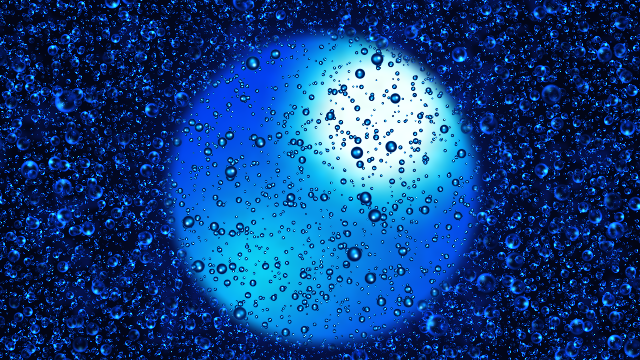
Reproduce this background procedurally as a WebGL 2 fragment shader.

```glsl
#version 300 es
precision highp float;

uniform vec2 u_resolution;
out vec4 outColor;

#define DISC_CENTER vec2(0.898, 0.475)
#define DISC_RADIUS 0.436
#define WHITE_GLOW vec2(1.055, 0.675)
#define CYAN_GLOW vec2(0.715, 0.255)
#define LAYERS 9
#define FINEST_CELLS 60.0
#define LAYER_RATIO 0.825
#define NIGHT vec3(0.006, 0.020, 0.080)
#define NAVY vec3(0.020, 0.085, 0.380)
#define ROYAL vec3(0.010, 0.230, 0.930)
#define AZURE vec3(0.035, 0.500, 0.890)
#define CYAN vec3(0.050, 0.810, 0.950)

float hash(vec2 p) {
    return fract(sin(dot(p, vec2(127.1, 311.7))) * 43758.5453);
}

float noise(vec2 p) {
    vec2 i = floor(p), f = fract(p);
    f = f * f * (3.0 - 2.0 * f);
    vec2 e = vec2(1.0, 0.0);
    return mix(mix(hash(i), hash(i + e), f.x),
               mix(hash(i + e.yx), hash(i + e.xx), f.x), f.y);
}

float glow(vec2 p, vec2 center, float size) {
    vec2 d = (p - center) / size;
    return exp(-dot(d, d));
}

float discLight(vec2 p) {
    float d = length(p - DISC_CENTER) - DISC_RADIUS;
    return 1.0 - smoothstep(-0.035, 0.02, d);
}

// Dark water with a lit disc behind it
vec3 backdrop(vec2 p) {
    float d = length(p - DISC_CENTER);
    float haze = noise(p * 9.0) * 0.5 + noise(p * 37.0) * 0.5;
    vec3 water = NIGHT + NAVY * 0.55 * exp(-max(d - DISC_RADIUS, 0.0) * 10.0);
    water += NAVY * 0.55 * smoothstep(0.5, 0.9, haze);

    vec3 disc = mix(ROYAL, AZURE, 0.9 * glow(p, vec2(0.95, 0.36), 0.30));
    disc = mix(disc, CYAN, glow(p, CYAN_GLOW, 0.22));
    float toWhite = length(p - WHITE_GLOW) + 0.03 * (noise(p * 8.0) - 0.5);
    disc = mix(disc, CYAN, 1.0 - smoothstep(0.18, 0.35, toWhite));
    disc = mix(disc, vec3(0.93, 1.0, 0.99), 1.0 - smoothstep(0.12, 0.245, toWhite));
    disc *= 0.95 + 0.1 * haze;
    return mix(water, disc, discLight(p));
}

// Dark lens with a blue heart, as seen against the light
vec3 litBubble(vec2 v, float d) {
    vec3 body = mix(AZURE * 0.9, vec3(0.0, 0.08, 0.30), smoothstep(0.2, 0.75, d));
    body = mix(body, AZURE, 0.6 * smoothstep(0.82, 1.0, d));
    body += CYAN * 0.6 * glow(v, vec2(0.1, -0.35), 0.3);
    return body + vec3(0.7, 0.9, 0.9) * glow(v, vec2(-0.25, 0.2), 0.22);
}

// Thin shining shell, as seen in the dark
vec3 darkBubble(vec2 v, float d, vec3 behind, float shine, float turn) {
    vec2 side = vec2(cos(turn), sin(turn));
    float facing = 0.5 + 0.5 * dot(v / max(d, 0.01), side);
    float rim = exp(-pow((d - 0.82) / 0.16, 2.0));
    vec3 body = behind * 0.4 + NAVY * 0.2;
    body += vec3(0.03, 0.30, 1.0) * rim * shine * (0.25 + 1.1 * facing * facing);
    body += vec3(0.16, 0.70, 1.0) * shine * glow(v, side * 0.55, 0.26);
    return body + ROYAL * 0.55 * shine * glow(v, -side * 0.4, 0.3);
}

// One jittered grid of bubbles, each kept inside its cell
vec3 addBubbles(vec3 color, vec2 p, float cells, float density, float seed) {
    float angle = seed * 1.37;
    mat2 turn = mat2(cos(angle), sin(angle), -sin(angle), cos(angle));
    vec2 q = turn * p * cells;
    vec2 id = floor(q);
    vec2 key = id + seed * 17.3;

    float size = hash(key + 3.1);
    float radius = mix(0.15, 0.43, size * size);
    vec2 jitter = vec2(hash(key + 7.7), hash(key + 11.9)) - 0.5;
    vec2 center = id + 0.5 + jitter * (1.0 - 2.0 * radius);
    float light = discLight(transpose(turn) * center / cells);
    float present = step(hash(key), density * mix(1.0, 0.30, light));

    vec2 v = (q - center) / radius;
    float d = length(v);
    float blur = cells / (u_resolution.y * radius);
    float mask = present * (1.0 - smoothstep(1.0 - 0.7 * blur, 1.0 + 0.5 * blur, d));
    float shine = mix(0.35, 1.5, hash(key + 5.3));
    float facing = 2.4 + 2.5 * (hash(key + 9.1) - 0.5);
    vec3 bubble = mix(darkBubble(v, d, color, shine, facing), litBubble(v, d), light);
    return mix(color, bubble, mask);
}

void main() {
    vec2 p = gl_FragCoord.xy / u_resolution.y;
    vec3 color = backdrop(p);

    // From fine spray to a few large bubbles
    float cells = FINEST_CELLS;
    for (int i = 0; i < LAYERS; i++) {
        float coarse = float(i) / float(LAYERS - 1);
        color = addBubbles(color, p, cells, mix(0.80, 0.22, sqrt(coarse)), float(i) + 1.0);
        cells *= LAYER_RATIO;
    }

    outColor = vec4(clamp(color, 0.0, 1.0), 1.0);
}
```
